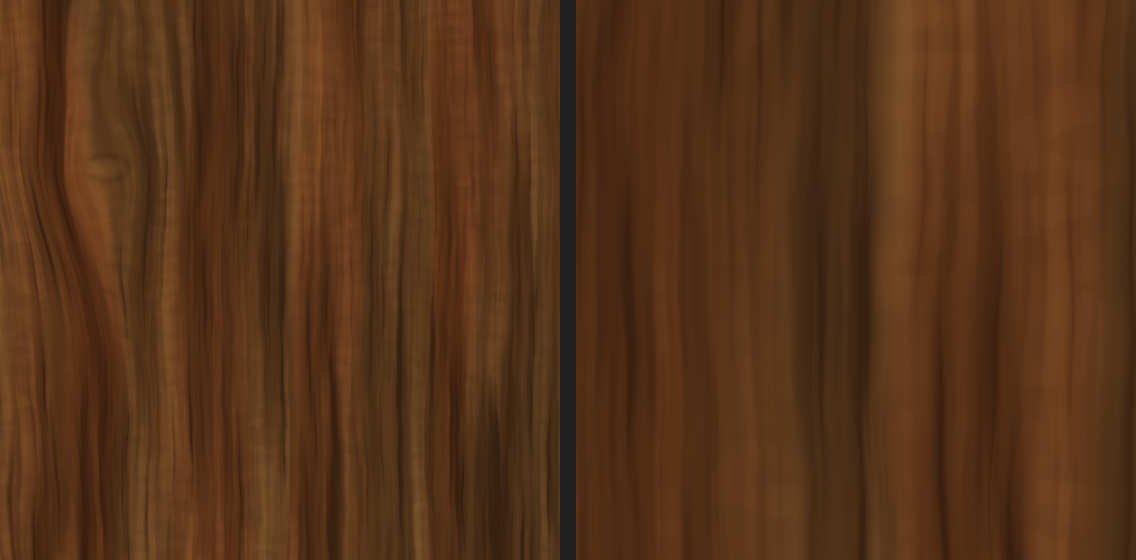
Left, the full canvas; right, a detail of the centre.
Write a WebGL 2 fragment shader that draws this texture.

```glsl
#version 300 es
precision highp float;

uniform vec2 u_resolution;
out vec4 fragColor;

const float PI = 3.14159265;

// Palette
const vec3 DARK_WOOD  = vec3(0.225, 0.125, 0.060);
const vec3 MID_WOOD   = vec3(0.365, 0.217, 0.107);
const vec3 LIGHT_WOOD = vec3(0.500, 0.318, 0.160);
const vec3 RED_TINT   = vec3(0.05, -0.05, -0.09);

// Grain layers: cells across and along the canvas
const vec2 BAND_CELLS   = vec2(10.0, 0.9);
const vec2 STREAK_CELLS = vec2(30.0, 1.7);
const vec2 LINE_CELLS   = vec2(80.0, 3.0);
const vec2 FIBRE_CELLS  = vec2(190.0, 11.0);
const vec2 MOTTLE_CELLS = vec2(34.0, 75.0);
const float BAND_GAIN   = 0.52;
const float STREAK_GAIN = 0.52;
const float LINE_GAIN   = 0.34;
const float FIBRE_GAIN  = 0.17;
const float MOTTLE_GAIN = 0.13;
const float CELL_FOCUS  = 7.0;

// Dark seams
const int   SEAM_LAYERS  = 3;
const float SEAM_COLUMNS = 13.0;
const float SEAM_ROWS    = 1.6;
const float SEAM_SHARE   = 0.55;
const float SEAM_DEPTH   = 0.42;

// Knot and the grain that bends around it
const vec2  KNOT        = vec2(0.19, 0.70);
const vec2  KNOT_REACH  = vec2(0.10, 0.13);
const float KNOT_BULGE  = 0.72;
const float LEFT_SLANT  = 0.09;

float hash(vec2 p) {
    vec3 q = fract(p.xyx * vec3(0.1031, 0.1030, 0.0973));
    q += dot(q, q.yzx + 33.33);
    return fract((q.x + q.y) * q.z);
}

// Smooth cellular noise: random cell tones blended by distance
float cellTone(vec2 p) {
    float sum = 0.0, total = 0.0;
    for (int i = -1; i <= 1; i++) {
        float column = floor(p.x) + float(i);
        float y = p.y + 9.0 * hash(vec2(column, 5.3));
        for (int j = -1; j <= 1; j++) {
            vec2 cell = vec2(column, floor(y) + float(j));
            vec2 seed = cell + vec2(hash(cell + 17.0), hash(cell + 43.0));
            vec2 d = vec2(p.x, y) - seed;
            float weight = exp(-CELL_FOCUS * dot(d, d));
            sum += weight * hash(cell + 71.0);
            total += weight;
        }
    }
    return sum / total - 0.5;
}

// Bends straight grain: layered sines, a slant on the left, a bulge at the knot
float grainCoord(vec2 p) {
    float leftness = 1.0 - smoothstep(0.08, 0.42, p.x);
    vec2 d = (p - KNOT) / KNOT_REACH;
    float bulge = KNOT_BULGE * KNOT_REACH.x * d.x * exp(-d.x * d.x) / (1.0 + d.y * d.y);
    float sway = sin(p.y * 8.0 + p.x * 6.0 + 1.0) + 0.45 * sin(p.y * 19.0 + p.x * 23.0);
    sway *= mix(0.0025, 0.009, leftness);
    float ripple = 0.0007 * sin(p.y * 61.0 + p.x * 40.0);
    return p.x - bulge + sway + ripple + LEFT_SLANT * leftness * (p.y - 0.5);
}

// Tapered dark lines, crisp on one side and shaded on the other
float seams(float grain, float y) {
    float shade = 0.0;
    for (int i = 0; i < SEAM_LAYERS; i++) {
        float scale = 1.0 + 0.8 * float(i);
        float x = grain * SEAM_COLUMNS * scale + 31.7 * float(i);
        float column = floor(x);
        float along = y * SEAM_ROWS * scale + 8.0 * hash(vec2(column, 2.0));
        vec2 id = vec2(column, floor(along) + 60.0 * float(i));
        float centre = mix(0.3, 0.7, hash(id)) + 0.04 * sin(along * 5.0 + 6.0 * hash(id + 3.0));
        float d = (x - centre - column) * (hash(id + 9.0) < 0.5 ? -1.0 : 1.0);
        float width = d < 0.0 ? 0.025 * scale : 0.11;
        float taper = pow(sin(PI * fract(along)), 1.3);
        float present = step(1.0 - SEAM_SHARE, hash(id + 21.0));
        shade += present * taper * mix(0.4, 1.0, hash(id + 33.0)) * exp(-abs(d) / width);
    }
    return min(shade, 1.3);
}

void main() {
    vec2 p = gl_FragCoord.xy / u_resolution;
    float grain = grainCoord(p);
    vec2 g = vec2(grain, p.y);

    // Tone from broad bands down to fibres
    float tone = 0.53 + BAND_GAIN * cellTone(g * BAND_CELLS + 11.0);
    tone += STREAK_GAIN * cellTone(g * STREAK_CELLS + 57.0);
    tone += LINE_GAIN * cellTone(g * LINE_CELLS + 103.0);
    tone += FIBRE_GAIN * cellTone(g * FIBRE_CELLS + 151.0);
    tone += MOTTLE_GAIN * smoothstep(0.3, 0.7, tone) * cellTone(p * MOTTLE_CELLS + 211.0);
    tone -= SEAM_DEPTH * seams(grain, p.y);

    // Knot: bright heart, dark rim and a dark band beside it
    float knotRadius = length((p - KNOT) / vec2(0.026, 0.016));
    tone += 0.22 * exp(-knotRadius * knotRadius);
    tone -= 0.16 * exp(-pow((knotRadius - 1.4) * 2.5, 2.0));
    vec2 band = (g - vec2(0.255, 0.60)) / vec2(0.011, 0.20);
    tone -= 0.30 * exp(-dot(band, band));

    // Colour: tone ramp with a drift between red and gold
    tone = clamp(tone, 0.0, 1.0);
    vec3 colour = mix(DARK_WOOD, MID_WOOD, smoothstep(0.0, 1.0, tone) * 0.4 + tone * 1.2);
    colour = tone < 0.5 ? mix(DARK_WOOD, MID_WOOD, tone * 2.0)
                        : mix(MID_WOOD, LIGHT_WOOD, tone * 2.0 - 1.0);
    float redness = 2.0 * cellTone(g * vec2(17.0, 1.3) + 307.0);
    colour *= 1.0 + RED_TINT * redness;
    fragColor = vec4(colour, 1.0);
}
```
